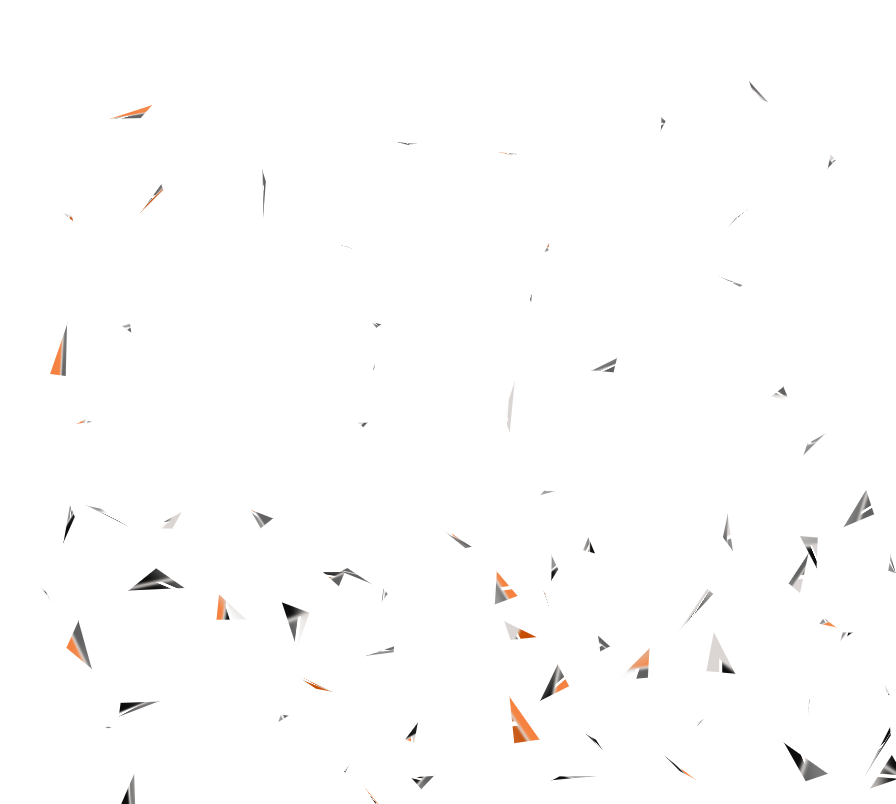
Reproduce this background procedurally as a WebGL 2 fragment shader.

```glsl
#version 300 es
precision highp float;
// Scattered shards on white: small folded triangles, sparse above and dense below.
// Each shard is a triangle distance function in its own rotated frame; two fold
// lines split it into flat facets with a pale crease, a white crack and a soft fade.

uniform vec2 u_resolution;
out vec4 fragColor;

// Scatter (lengths are fractions of the canvas height)
const int SHARD_COUNT = 75;
const int LOOSE_COUNT = 29;
const vec2 LOOSE_BAND = vec2(0.35, 0.92);
const vec2 DENSE_BAND = vec2(0.0, 0.35);
const float DENSE_RIGHT_PULL = 0.85;
const float JITTER = 0.12;

// Shard shape
const vec2 LENGTH_RANGE = vec2(0.008, 0.068);
const float LENGTH_BIAS = 1.5;
const vec2 ASPECT_RANGE = vec2(0.07, 0.8);
const float ASPECT_BIAS = 1.4;
const float CREASE_WIDTH = 0.07;
const float CRACK_WIDTH = 0.035;
const float FADE_MAX = 0.85;

// Colours
const vec3 PAPER = vec3(1.0);
const vec3 PALE = vec3(0.86, 0.84, 0.83);
const vec3 MID_GREY = vec3(0.56);
const vec3 DARK_GREY = vec3(0.38);
const vec3 INK = vec3(0.05);
const vec3 ORANGE = vec3(0.96, 0.51, 0.25);
const vec3 RUST = vec3(0.78, 0.30, 0.01);

const float TAU = 6.28318;

vec4 hash4(float n) {
    vec4 p = fract(n * vec4(0.1031, 0.1030, 0.0973, 0.1099));
    p += dot(p, p.wzxy + 33.33);
    return fract((p.xxyz + p.yzzw) * p.zywx);
}

vec2 direction(float turn) {
    return vec2(cos(turn * TAU), sin(turn * TAU));
}

// Signed distance to the line a-b, positive on its left
float leftOf(vec2 p, vec2 a, vec2 b) {
    vec2 d = normalize(b - a);
    return dot(p - a, vec2(-d.y, d.x));
}

// Facet colour from a random number; ink only appears in the dense band
vec3 facetTone(float h, bool dense) {
    if (h < 0.10) return PAPER;
    if (h < 0.19) return PALE;
    if (h < 0.48) return DARK_GREY;
    if (h < 0.61) return MID_GREY;
    if (h < 0.82) return dense ? INK : DARK_GREY;
    return h < 0.92 ? ORANGE : RUST;
}

void main() {
    vec2 p = gl_FragCoord.xy / u_resolution.y;
    float canvasWidth = u_resolution.x / u_resolution.y;
    float pixel = 1.0 / u_resolution.y;
    vec3 colour = PAPER;

    for (int i = 0; i < SHARD_COUNT; i++) {
        float id = float(i);
        bool dense = i >= LOOSE_COUNT;
        vec4 place = hash4(id + 11.0);
        vec4 shape = hash4(id + 211.0);
        vec4 fold = hash4(id + 411.0);
        vec4 tone = hash4(id + 611.0);

        // Placement: an even sequence with jitter, squeezed into its band
        vec2 spot = fract(id * vec2(0.75488, 0.56984) + JITTER * place.xy);
        vec2 band = dense ? DENSE_BAND : LOOSE_BAND;
        if (dense) spot.x = pow(spot.x, DENSE_RIGHT_PULL);
        vec2 centre = vec2(spot.x * canvasWidth, mix(band.x, band.y, spot.y));

        // Local frame, one unit per shard length
        float size = mix(LENGTH_RANGE.x, LENGTH_RANGE.y, pow(shape.x, LENGTH_BIAS));
        vec2 axis = direction(place.z);
        vec2 q = p - centre;
        q = vec2(dot(q, axis), dot(q, vec2(-axis.y, axis.x))) / size;
        float blur = pixel / size;
        if (length(q) > 0.8 + blur) continue;

        // Triangle outline
        float aspect = mix(ASPECT_RANGE.x, ASPECT_RANGE.y, pow(shape.y, ASPECT_BIAS));
        vec2 a = vec2(-0.5, -0.5 * aspect);
        vec2 b = vec2(-0.5 + 0.5 * shape.z, 0.5 * aspect);
        vec2 c = vec2(0.5, 0.6 * aspect * (shape.w - 0.5));
        float edge = max(leftOf(q, a, b), max(leftOf(q, b, c), leftOf(q, c, a)));
        float cover = clamp(0.5 - edge / blur, 0.0, 1.0);

        // Facets: folds run in a frame stretched to the shard's aspect
        vec2 r = (q - (a + b + c) / 3.0) / vec2(1.0, aspect);
        float foldA = dot(r, direction(fold.x)) + 0.2 * (fold.z - 0.5);
        float foldB = dot(r, direction(fold.y)) + 0.2 * (fold.w - 0.5);
        float sideA = smoothstep(-blur, blur, foldA);
        float sideB = smoothstep(-blur, blur, foldB);
        vec3 split = mix(facetTone(tone.y, dense), facetTone(tone.z, dense), sideB);
        vec3 facet = mix(facetTone(tone.x, dense), split, sideA);

        // Soft fade, pale crease and white crack
        float fade = smoothstep(-0.2, 0.5, dot(r, direction(tone.w)));
        facet = mix(facet, PALE, FADE_MAX * fold.z * fade);
        facet = mix(facet, PALE, 0.8 * exp(-pow(foldA / CREASE_WIDTH, 2.0)));
        float crack = 1.0 - smoothstep(CRACK_WIDTH, CRACK_WIDTH + 1.5 * blur, abs(foldB));
        facet = mix(facet, PAPER, crack * sideA);

        colour = mix(colour, facet, cover);
    }
    fragColor = vec4(colour, 1.0);
}
```
